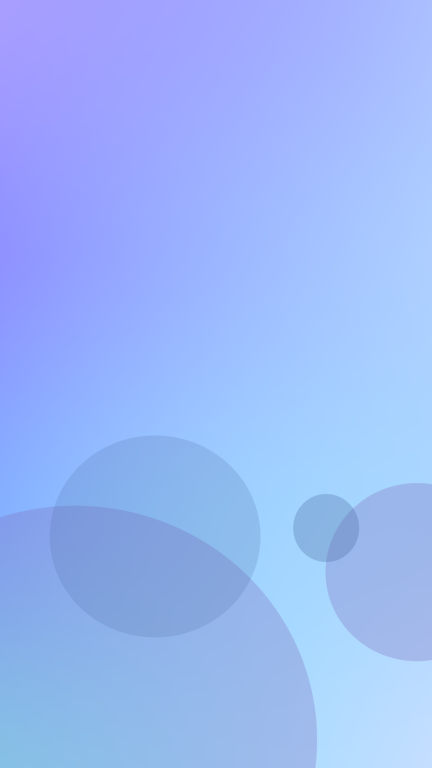
This background is drawn by a Shadertoy shader. Its source:

```glsl
// Backdrop colours, listed from top to bottom
const vec3 LEFT[4] = vec3[4](
    vec3(0.66, 0.62, 1.00), vec3(0.56, 0.57, 1.00),
    vec3(0.52, 0.69, 1.00), vec3(0.54, 0.90, 0.97));
const vec3 CENTRE[4] = vec3[4](
    vec3(0.63, 0.65, 1.00), vec3(0.61, 0.71, 1.00),
    vec3(0.61, 0.81, 1.00), vec3(0.64, 0.87, 1.00));
const vec3 RIGHT[4] = vec3[4](
    vec3(0.67, 0.75, 1.00), vec3(0.68, 0.81, 1.00),
    vec3(0.66, 0.84, 1.00), vec3(0.77, 0.87, 1.00));
const float STOP_EASING = 0.4;

// Disc tints and opacities
const vec3 VIOLET = vec3(0.49, 0.42, 0.74);
const vec3 STEEL = vec3(0.30, 0.42, 0.64);
const float VIOLET_ALPHA = 0.30;
const float STEEL_ALPHA = 0.20;
const float SMALL_ALPHA = 0.31;

// Disc bounds as fractions of the canvas: centre xy, radii zw
const vec4 HILL_DISC = vec4(0.174, 0.0365, 0.560, 0.3050);
const vec4 SIDE_DISC = vec4(0.965, 0.2550, 0.2115, 0.1160);
const vec4 MAIN_DISC = vec4(0.359, 0.3015, 0.2440, 0.1315);
const vec4 SMALL_DISC = vec4(0.755, 0.3125, 0.0764, 0.0443);

vec3 columnColor(vec3 stops[4], float depth) {
    float position = clamp(depth, 0.0, 1.0) * 3.0;
    int index = min(int(position), 2);
    float t = position - float(index);
    t = mix(t, smoothstep(0.0, 1.0, t), STOP_EASING);
    return mix(stops[index], stops[index + 1], t);
}

// Blend the three vertical gradients with a smooth horizontal curve
vec3 backdrop(vec2 uv) {
    float depth = 1.0 - uv.y;
    vec3 left = columnColor(LEFT, depth);
    vec3 centre = columnColor(CENTRE, depth);
    vec3 right = columnColor(RIGHT, depth);
    vec3 bend = 2.0 * centre - 0.5 * (left + right);
    return mix(mix(left, bend, uv.x), mix(bend, right, uv.x), uv.x);
}

// Antialiased coverage of an ellipse
float discMask(vec2 uv, vec4 disc) {
    vec2 radii = disc.zw * iResolution.xy;
    float distanceToEdge = (length((uv - disc.xy) / disc.zw) - 1.0) * min(radii.x, radii.y);
    return 1.0 - smoothstep(-0.75, 0.75, distanceToEdge);
}

void mainImage(out vec4 fragColor, in vec2 fragCoord) {
    vec2 uv = fragCoord / iResolution.xy;
    vec3 color = backdrop(uv);

    // Translucent discs, back to front
    color = mix(color, VIOLET, VIOLET_ALPHA * discMask(uv, HILL_DISC));
    color = mix(color, VIOLET, VIOLET_ALPHA * discMask(uv, SIDE_DISC));
    color = mix(color, STEEL, STEEL_ALPHA * discMask(uv, MAIN_DISC));
    color = mix(color, STEEL, SMALL_ALPHA * discMask(uv, SMALL_DISC));

    fragColor = vec4(clamp(color, 0.0, 1.0), 1.0);
}
```
